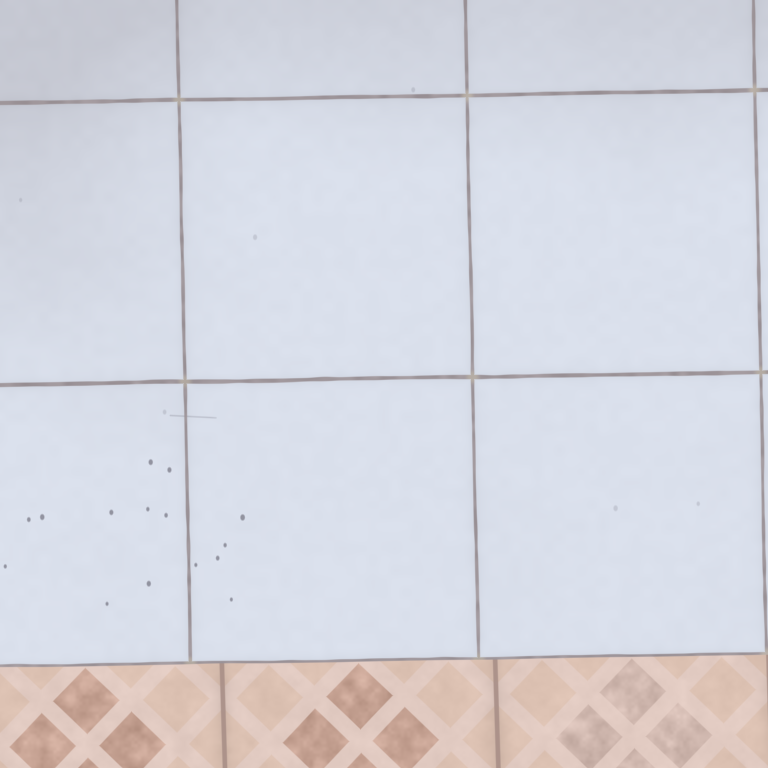
Reproduce this texture procedurally as a Shadertoy shader.

```glsl
// Glazed pale blue wall tiles with thin, slightly skewed grout above a beige
// border course carrying diamond motifs. Both courses are folded into repeating
// cells; noise adds glaze mottling, uneven grout, and a few scattered pits.

const vec2 TILE_PITCH = vec2(0.375, 0.367);
const vec2 TILE_ORIGIN = vec2(0.2305, 0.132);   // first joint, top of the border
const vec2 SKEW = vec2(0.0205, 0.0165);         // lean of the joints
const vec2 GROUT_HALF = vec2(0.0021, 0.0025);
const float BORDER_PITCH = 0.356;
const float BORDER_START = 0.289;
const float MOTIF_Y = 0.027;
const float LATTICE = 0.117;                    // diagonal of one diamond cell
const float DIAMOND_HALF = 0.37;                // in lattice cells
const float SOFTNESS = 0.0012;
const int PIT_COUNT = 15;
const int SPECK_COUNT = 6;

const vec3 GLAZE = vec3(0.855, 0.878, 0.925);
const vec3 GLAZE_SHADE = vec3(0.775, 0.785, 0.825);
const vec3 GROUT = vec3(0.60, 0.56, 0.575);
const vec3 GROUT_SAND = vec3(0.70, 0.66, 0.62);
const vec3 BEIGE = vec3(0.865, 0.755, 0.69);
const vec3 BAND = vec3(0.89, 0.80, 0.765);
const vec3 CLAY = vec3(0.785, 0.645, 0.585);
const vec3 CLAY_FADED = vec3(0.82, 0.725, 0.69);
const vec3 BORDER_GROUT = vec3(0.66, 0.56, 0.53);
const vec3 PIT = vec3(0.50, 0.50, 0.55);

float hash(vec2 p) {
    return fract(sin(dot(p, vec2(127.1, 311.7))) * 43758.5453);
}

float noise(vec2 p) {
    vec2 i = floor(p), f = fract(p);
    f = f * f * (3.0 - 2.0 * f);
    return mix(mix(hash(i), hash(i + vec2(1, 0)), f.x),
               mix(hash(i + vec2(0, 1)), hash(i + vec2(1, 1)), f.x), f.y);
}

float fbm(vec2 p) {
    return 0.55 * noise(p) + 0.3 * noise(p * 2.1 + 7.3) + 0.15 * noise(p * 4.3 + 3.1);
}

// Coverage of everything nearer than halfWidth
float cover(float dist, float halfWidth) {
    float s = max(SOFTNESS, 0.75 / iResolution.y);
    return 1.0 - smoothstep(halfWidth - s, halfWidth + s, dist);
}

float segment(vec2 p, vec2 a, vec2 b) {
    vec2 d = b - a;
    return length(p - a - d * clamp(dot(p - a, d) / dot(d, d), 0.0, 1.0));
}

vec3 wallTiles(vec2 p, vec2 wall) {
    vec2 grid = (wall - TILE_ORIGIN) / TILE_PITCH;
    vec2 joint = abs(fract(grid + 0.5) - 0.5) * TILE_PITCH;

    // Glaze dims toward the top and the upper left
    float shade = 0.75 * smoothstep(0.72, 1.05, p.y)
                + 0.65 * smoothstep(0.35, 0.0, p.x) * smoothstep(0.35, 0.85, p.y);
    shade += 0.22 * (fbm(p * 6.0) - 0.5) + 0.08 * (hash(floor(grid)) - 0.5);
    vec3 col = mix(GLAZE, GLAZE_SHADE, clamp(shade, 0.0, 1.0));
    col += 0.012 * (noise(p * 70.0) - 0.5);

    // Pits gather at the lower left; faint specks lie anywhere
    for (int i = 0; i < PIT_COUNT + SPECK_COUNT; i++) {
        float k = float(i);
        bool isPit = i < PIT_COUNT;
        vec2 spread = isPit ? vec2(0.32, 0.24) : vec2(0.95, 0.75);
        vec2 c = vec2(0.0, 0.18) + spread * vec2(hash(vec2(k, 1.7)), hash(vec2(k, 5.3)));
        vec2 d = (p - c) * vec2(1.0, 0.75);
        float radius = mix(0.0015, 0.0032, hash(vec2(k, 9.1)));
        col = mix(col, PIT, cover(length(d), radius) * (isPit ? 0.8 : 0.25));
    }
    float scratch = segment(p, vec2(0.222, 0.459), vec2(0.281, 0.456));
    col = mix(col, PIT, 0.3 * cover(scratch, 0.001) * smoothstep(0.3, 0.6, noise(p * 60.0)));

    // Grout with a soft shadow and sandy crossings
    vec2 width = GROUT_HALF * (0.8 + 0.4 * noise(p * 45.0));
    float line = max(cover(joint.x, width.x), cover(joint.y, width.y));
    float halo = exp(-min(joint.x, joint.y) / 0.005);
    vec3 grout = mix(GROUT, GROUT_SAND, smoothstep(0.012, 0.003, length(joint)));
    grout += 0.08 * (noise(p * 90.0) - 0.5);
    return mix(col * (1.0 - 0.05 * halo), grout, 0.9 * line);
}

vec3 borderTiles(vec2 p, float height) {
    float grid = (p.x - BORDER_START - 0.03 * (TILE_ORIGIN.y - p.y)) / BORDER_PITCH;
    vec2 q = vec2((fract(grid) - 0.5) * BORDER_PITCH, height - MOTIF_Y);

    // Diagonal lattice: four clay diamonds around each tile centre
    vec2 lattice = vec2(q.x + q.y, q.x - q.y) / LATTICE;
    vec2 cell = floor(lattice);
    vec2 f = abs(fract(lattice) - 0.5);
    float toCanvas = LATTICE * 0.7071;
    float inside = cover(max(f.x, f.y) * toCanvas, DIAMOND_HALF * toCanvas);
    bool isClay = all(lessThan(abs(cell + 0.5), vec2(1.0)));

    float mottle = fbm(p * 55.0) - 0.5;
    vec3 clay = mix(CLAY, CLAY_FADED, smoothstep(0.6, 0.7, p.x)) + 0.14 * mottle;
    vec3 col = mix(BAND, isClay ? clay : BEIGE, inside * (isClay ? 1.0 : 0.8));
    col += 0.05 * mottle + 0.02 * (hash(vec2(floor(grid), 2.0)) - 0.5);

    float joint = abs(fract(grid + 0.5) - 0.5) * BORDER_PITCH;
    col *= 1.0 - 0.08 * exp(-joint / 0.008);
    return mix(col, BORDER_GROUT, 0.9 * cover(joint, 0.003));
}

void mainImage(out vec4 fragColor, in vec2 fragCoord) {
    vec2 p = fragCoord / iResolution.xy;
    vec2 wall = p - SKEW * vec2(1.0 - p.y, p.x);
    wall += 0.0012 * (vec2(noise(p * 14.0), noise(p * 14.0 + 31.0)) - 0.5);
    float border = cover(wall.y, TILE_ORIGIN.y - 0.001);
    fragColor = vec4(mix(wallTiles(p, wall), borderTiles(p, wall.y), border), 1.0);
}
```
